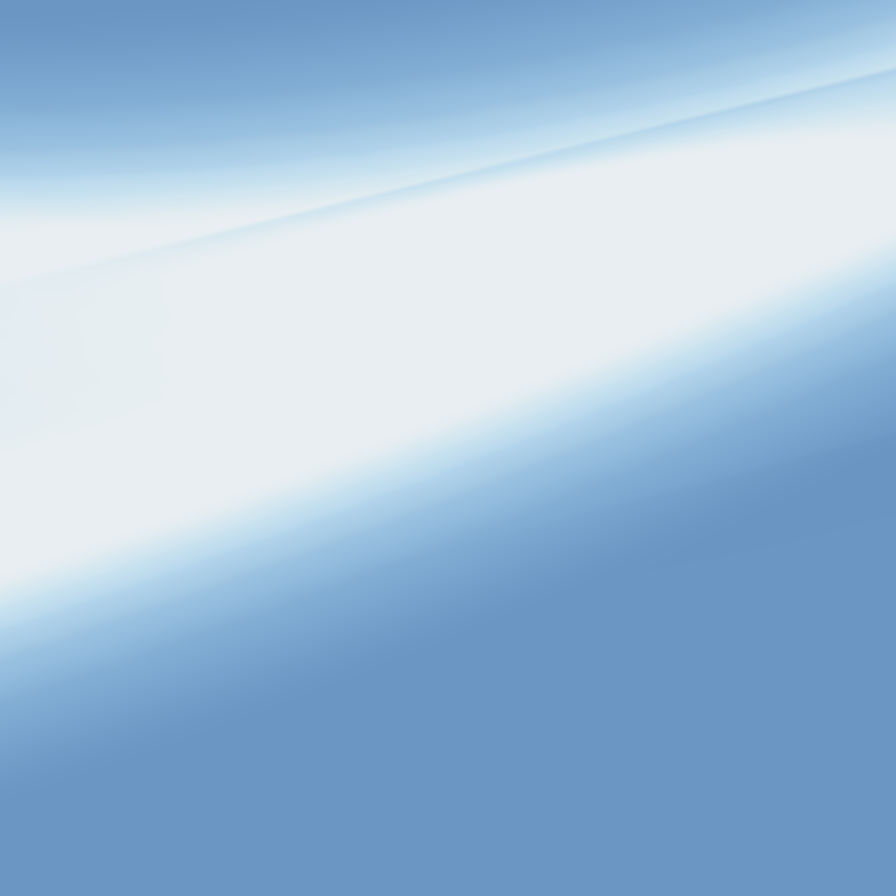
This background is drawn by a three.js fragment shader. Its source:

```glsl
varying vec2 vUv;

#define WHITE vec3(0.908, 0.934, 0.945)
#define PALE vec3(0.800, 0.893, 0.940)
#define LIGHT vec3(0.710, 0.840, 0.925)
#define SKY vec3(0.620, 0.770, 0.885)
#define MID vec3(0.520, 0.690, 0.840)
#define DEEP vec3(0.420, 0.588, 0.768)
#define LOWER_SPREAD 0.92
#define UPPER_SPREAD 0.87
#define SHELF_DEPTH 0.065
#define CREASE_SOFTNESS 0.004
#define RIPPLE 0.0012

float linearStep(float a, float b, float x) {
  return clamp((x - a) / (b - a), 0.0, 1.0);
}

// Colour at a given depth outside the white band
vec3 depthColor(float depth) {
  vec3 color = mix(WHITE, PALE, smoothstep(-0.012, 0.036, depth));
  color = mix(color, LIGHT, linearStep(0.026, 0.060, depth));
  color = mix(color, SKY, linearStep(0.052, 0.096, depth));
  color = mix(color, MID, linearStep(0.084, 0.152, depth));
  return mix(color, DEEP, smoothstep(0.115, 0.275, depth));
}

// Fine diagonal waves that disturb the gradients
float ripples(vec2 p) {
  float sum = 0.0;
  float amplitude = 0.5;
  float frequency = 70.0;
  for (int i = 0; i < 3; i++) {
    sum += amplitude * sin(dot(p, vec2(0.45, 1.0)) * frequency
                           + 1.5 * sin(p.x * frequency * 0.23));
    amplitude *= 0.5;
    frequency *= 1.9;
  }
  return sum;
}

void main() {
  float x = vUv.x;
  float y = vUv.y;
  float wobble = RIPPLE * ripples(vUv);

  // Lower side of the band
  float lowerEdge = 0.349 + 0.325 * x + 0.063 * x * x;
  float lowerDepth = (lowerEdge - y + wobble) / LOWER_SPREAD;
  vec3 lower = depthColor(lowerDepth);

  // Faint fold in the lower blue
  float fold = 0.260 + 0.256 * x - y;
  float foldShade = smoothstep(-CREASE_SOFTNESS, CREASE_SOFTNESS, fold);
  foldShade *= exp(-max(fold, 0.0) * 16.0) * smoothstep(0.1, 0.9, x);
  lower -= 0.010 * foldShade;

  // Upper sheet above the crease
  float upperEdge = 0.751 + 0.015 * x + 0.135 * x * x;
  vec3 upper = depthColor((y - upperEdge + wobble) / UPPER_SPREAD);

  // Thin blue shelf between the white band and the crease
  float crease = 0.681 + 0.243 * x;
  float gap = 0.017 + 0.050 * pow(x, 4.0);
  float rise = clamp((y - crease + gap) / gap, -1.0, 1.0);
  float shelfDepth = SHELF_DEPTH * smoothstep(-0.05, 0.85, x);
  vec3 shelf = depthColor(shelfDepth * rise + wobble);

  // Join the sheets
  float aboveCrease = smoothstep(-CREASE_SOFTNESS, CREASE_SOFTNESS, y - crease);
  vec3 top = mix(shelf, upper, aboveCrease);
  float middle = mix(lowerEdge, crease - gap, 0.5);
  vec3 color = mix(lower, top, smoothstep(-0.015, 0.015, y - middle));

  gl_FragColor = vec4(color, 1.0);
}
```
